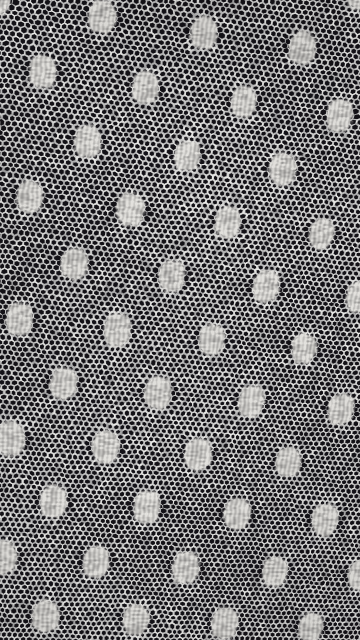
This texture is drawn by a WebGL 2 fragment shader. Its source:

```glsl
#version 300 es
precision highp float;
// Pale dotted tulle: woven oval spots in staggered rows on a fine hexagonal net over black.

#define MESH_PER_SPOT 16.0          // net holes between neighbouring spots in a row
#define MESH_PER_ROW 12.2           // net rows between neighbouring spot rows
#define THREAD_WIDTH 0.15           // half width, in mesh pitches
#define SPOT_RADIUS vec2(0.0212, 0.0264)
#define SPOT_THREAD_PITCH 0.0072
#define BACKING vec3(0.072, 0.065, 0.085)
#define THREAD_DIM vec3(0.60, 0.60, 0.605)
#define THREAD_LIT vec3(0.91, 0.91, 0.90)
#define SPOT_SHADE vec3(0.52, 0.515, 0.51)
#define SPOT_LIGHT vec3(0.86, 0.855, 0.84)

uniform vec2 u_resolution;
out vec4 fragColor;

float hash(vec2 p) {
  return fract(sin(dot(p, vec2(127.1, 311.7))) * 43758.5453);
}

float noise(vec2 p) {
  vec2 i = floor(p), f = fract(p);
  f = f * f * (3.0 - 2.0 * f);
  return mix(mix(hash(i), hash(i + vec2(1, 0)), f.x),
             mix(hash(i + vec2(0, 1)), hash(i + vec2(1, 1)), f.x), f.y);
}

// Column and row numbers on the gently skewed cloth; p.y runs downwards.
vec2 clothCoords(vec2 p) {
  float slope = 0.167 - 0.0845 * p.y - 0.0472 * p.y * p.y;
  float s = p.y - p.x * slope;
  float d = p.x - (0.1621 - 0.122 * p.y + 0.0284 * p.y * p.y);
  float pitch = 0.1654 - 0.0215 * p.y - 0.0135 * d;
  return vec2(d / pitch, s * (9.784 + 0.649 * s));
}

// Distance to the nearest wall of a unit-pitch honeycomb.
float honeycombEdge(vec2 h) {
  vec2 period = vec2(1.0, 1.7320508);
  vec2 a = mod(h, period) - 0.5 * period;
  vec2 b = mod(h - 0.5 * period, period) - 0.5 * period;
  vec2 g = abs(dot(a, a) < dot(b, b) ? a : b);
  return 0.5 - max(g.x, dot(g, vec2(0.5, 0.8660254)));
}

void main() {
  vec2 p = gl_FragCoord.xy / u_resolution.y;
  p.y = 1.0 - p.y;
  float pixel = 1.0 / u_resolution.y;
  vec2 cloth = clothCoords(p);

  // Nearest spot; every other row is shifted by half a column
  float row = round(cloth.y);
  float shift = 0.5 * mod(row, 2.0);
  vec2 spotId = vec2(round(cloth.x - shift) + shift, row);
  vec2 pitch = vec2(0.163 - 0.022 * p.y, 0.102 - 0.011 * p.y);
  vec2 offset = (cloth - spotId) * pitch;
  offset += 0.002 * (vec2(hash(spotId), hash(spotId + 7.3)) - 0.5);
  vec2 radius = SPOT_RADIUS * (0.95 + 0.1 * hash(spotId + 3.7));

  // Slightly squared oval with a ragged outline
  vec2 q = abs(offset / radius);
  float r = pow(pow(q.x, 2.3) + pow(q.y, 2.3), 1.0 / 2.3);
  float ragged = r + 0.2 * (noise(p * 210.0) - 0.5);
  float spotSoft = 0.07 + pixel / radius.x;
  float spot = 1.0 - smoothstep(1.0 - spotSoft, 1.0 + spotSoft, ragged);

  // Net: drawn in above and below a spot, opened at its sides
  float near = max(r - 1.0, 0.0) / 0.35;
  float squeeze = exp(-near * near);
  float sides = smoothstep(0.5, 0.85, q.x / (q.x + q.y + 0.001));
  float ring = exp(-pow((r - 1.2) / 0.2, 2.0));
  vec2 wobble = vec2(noise(p * 75.0), noise(p * 75.0 + 31.0)) - 0.5;
  vec2 mesh = cloth * vec2(MESH_PER_SPOT, MESH_PER_ROW * 0.8660254) + 0.35 * wobble;
  mesh.x += 0.2 * squeeze * offset.x / radius.x;
  float soft = 0.03 + 0.5 * pixel * MESH_PER_SPOT / pitch.x;
  float width = THREAD_WIDTH + ring * mix(0.04, -0.09, sides)
              + 0.05 * (noise(p * 110.0) - 0.5) + 0.04 * (noise(p * 6.0) - 0.5);
  float thread = 1.0 - smoothstep(width - soft, width + soft, honeycombEdge(mesh));
  vec3 threadColor = mix(THREAD_DIM, THREAD_LIT, noise(p * 190.0 + 11.0));
  vec3 color = mix(BACKING, threadColor, thread);

  // Spot weave: wavy upright threads crossed by fine short stitches
  float wave = 0.003 * (noise(vec2(offset.x * 60.0, p.y * 130.0)) - 0.5);
  float upright = 0.5 + 0.5 * cos(6.2831853 * (offset.x + wave) / SPOT_THREAD_PITCH);
  float stitch = noise(p * vec2(120.0, 330.0));
  float weave = 0.45 + 0.4 * upright + 0.8 * (stitch - 0.5) + 0.15 * r * r;
  vec3 spotColor = mix(SPOT_SHADE, SPOT_LIGHT, clamp(weave, 0.0, 1.0));
  color = mix(color, spotColor, spot);

  // Broad unevenness of the light
  color *= 0.95 + 0.1 * noise(p * 4.0 + 5.0);
  fragColor = vec4(color, 1.0);
}
```
